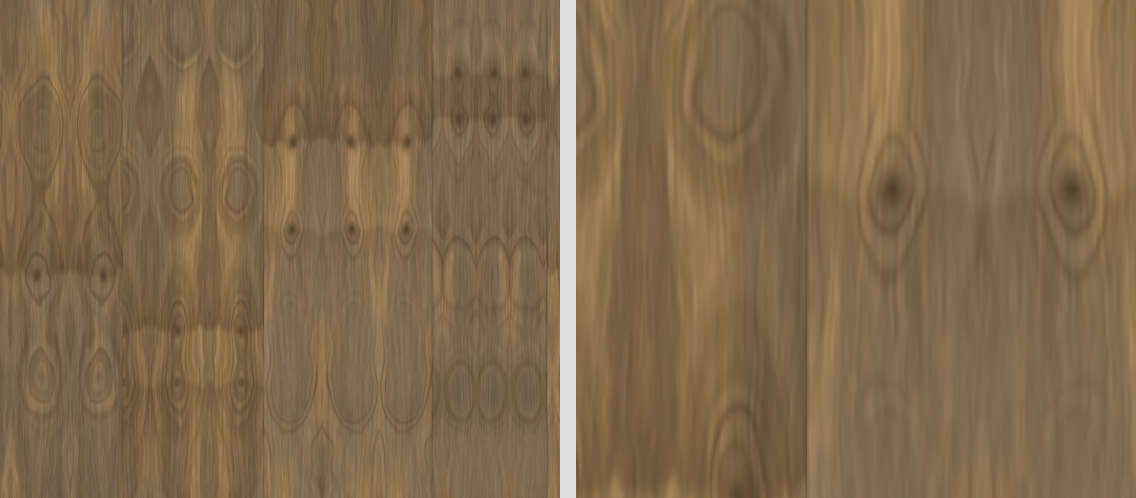
Left: the whole. Right: its middle third, enlarged.
Give the GLSL for this texture, as a Shadertoy shader.

```glsl
// Bookmatched walnut veneer: upright panels hold mirrored leaves side by side.
// Growth rings are level sets of the distance to a wavering log axis; the axis
// nears the cut at knots and eyes, which opens ovals and pointed arches.
#define RING_FREQ 185.0     // growth rings per canvas width
#define RING_CONTRAST 0.40
#define PORE_CONTRAST 0.30
#define AXIS_DEPTH 0.052    // log axis below the cut, away from figures
#define KNOT_REACH 0.085
#define EYE_REACH 0.065
#define SHADE_LENGTH 0.10   // fade of the dark zone beside a knot
#define SHADE_AMOUNT 0.42

const vec3 DARK  = vec3(0.29, 0.215, 0.13);
const vec3 BROWN = vec3(0.49, 0.395, 0.275);
const vec3 HONEY = vec3(0.61, 0.49, 0.335);
const vec3 GREY  = vec3(0.44, 0.385, 0.305);

// Panel layout: left edge, first figure axis, leaf width.
const vec3 PANEL[5] = vec3[5](
    vec3(-0.034, 0.072, 0.107), vec3(0.219, 0.321, 0.106),
    vec3(0.471, 0.524, 0.102), vec3(0.772, 0.820, 0.060),
    vec3(0.977, 1.040, 0.107));

// Heights per panel: upper-shaded knot, lower-shaded knot, two eyes.
const vec4 FIGURE[5] = vec4[5](
    vec4(0.396, -1.0, 0.663, 0.214), vec4(0.298, 0.207, 0.552, 0.840),
    vec4(0.635, 0.480, 0.320, 0.200), vec4(0.676, 0.760, 0.396, 0.190),
    vec4(0.400, -1.0, 0.690, 0.214));

float hash(vec2 p) {
    vec3 q = fract(vec3(p.xyx) * 0.1031);
    q += dot(q, q.yzx + 33.33);
    return fract((q.x + q.y) * q.z);
}

float noise(vec2 p) {
    vec2 i = floor(p), f = fract(p);
    f = f * f * (3.0 - 2.0 * f);
    return mix(mix(hash(i), hash(i + vec2(1, 0)), f.x),
               mix(hash(i + vec2(0, 1)), hash(i + 1.0), f.x), f.y);
}

float fbm(vec2 p) {
    float sum = 0.0, gain = 0.5;
    for (int i = 0; i < 4; i++) {
        sum += gain * noise(p);
        p = p * 2.03 + 17.0;
        gain *= 0.5;
    }
    return sum / 0.9375;
}

// Gaussian spot of the given size.
float spot(vec2 d, vec2 size) {
    d /= size;
    return exp(-dot(d, d));
}

void mainImage(out vec4 fragColor, in vec2 fragCoord) {
    vec2 p = fragCoord / iResolution.x;
    float pixel = 1.0 / iResolution.x;

    // Find the panel, then mirror every second leaf in it
    int id = 0;
    float seam = 1.0;
    for (int i = 0; i < 5; i++) {
        if (p.x >= PANEL[i].x) id = i;
        seam = min(seam, abs(p.x - PANEL[i].x));
    }
    vec3 panel = PANEL[id];
    vec4 figure = FIGURE[id];
    float leaf = (p.x - panel.y) / panel.z;
    float cell = floor(leaf + 0.5);
    float flip = mod(cell, 2.0) < 0.5 ? 1.0 : -1.0;
    vec2 g = vec2((leaf - cell) * panel.z * flip, p.y);
    vec2 seed = vec2(float(id) * 31.7 + 90.0, float(id) * 13.1 + 40.0);

    // Waver of the grain
    float bend = fbm(vec2(g.x * 14.0, g.y * 5.0) + seed) - 0.5;
    float ripple = noise(vec2(g.x * 70.0, g.y * 32.0) + seed) - 0.5;
    float dx = g.x + 0.022 * bend + 0.0025 * ripple;

    // Depth of the log axis, dark zones and knot cores
    float depth = AXIS_DEPTH, shade = 0.0, knot = 0.0, eye = 0.0;
    float ragged = 0.045 * (fbm(vec2(g.x * 55.0, g.y * 3.0) + seed) - 0.5);
    for (int k = 0; k < 2; k++) {
        float dy = p.y - figure[k];
        float side = (k == 0 ? dy : -dy) + ragged;
        depth *= 1.0 - 0.95 * exp(-abs(dy) / KNOT_REACH);
        shade += (k == 0 ? 1.0 : 0.6) * smoothstep(-0.006, 0.012, side)
               * exp(-max(side, 0.0) / SHADE_LENGTH);
        knot += spot(vec2(dx, dy), vec2(0.008, 0.013));
        float eyeY = p.y - figure[k + 2];
        depth *= 1.0 - 0.8 * spot(vec2(0.0, eyeY), vec2(1.0, EYE_REACH));
        eye += spot(vec2(dx, eyeY), vec2(0.018, 0.045));
    }
    float radius = length(vec2(dx, depth)) + 0.004 * bend;

    // Growth rings: uneven bands with thin dark late wood
    float phase = radius * RING_FREQ + 0.8 * ripple;
    float band = noise(vec2(phase * 0.45, g.y * 2.0) + seed) - 0.5;
    float late = pow(noise(vec2(phase * 1.4, g.y * 4.0) + seed + 7.0), 3.0);

    // Fine pores and broad streaks along the grain
    float pores = noise(vec2(dx * 420.0, g.y * 14.0) + seed) - 0.5;
    pores += 0.6 * (noise(vec2(p.x * 500.0, p.y * 60.0)) - 0.5);
    float streak = fbm(vec2(dx * 48.0, g.y * 3.0) + seed + 3.0);
    float cloud = fbm(vec2(g.x * 12.0, g.y * 4.5) + seed + 11.0);

    // Colour
    vec3 color = mix(BROWN, HONEY, smoothstep(0.42, 0.78, streak) * 0.8);
    color = mix(color, GREY, 0.65 * smoothstep(0.42, 0.70, cloud));
    color = mix(color, GREY * 0.93, 0.5 * min(eye, 1.0));
    float flank = mix(0.55, 1.0, smoothstep(0.0, 0.035, abs(g.x)));
    color = mix(color, DARK, SHADE_AMOUNT * min(shade, 1.0) * flank);
    color *= 1.0 + 0.20 * band + PORE_CONTRAST * 0.5 * pores;
    color = mix(color, DARK, RING_CONTRAST * late);
    color = mix(color, DARK * 0.8, 0.6 * min(knot, 1.0));
    color *= 1.0 - 0.12 * (1.0 - smoothstep(0.0, 0.0015 + pixel, seam));
    fragColor = vec4(clamp(color * 1.06, 0.0, 1.0), 1.0);
}
```
